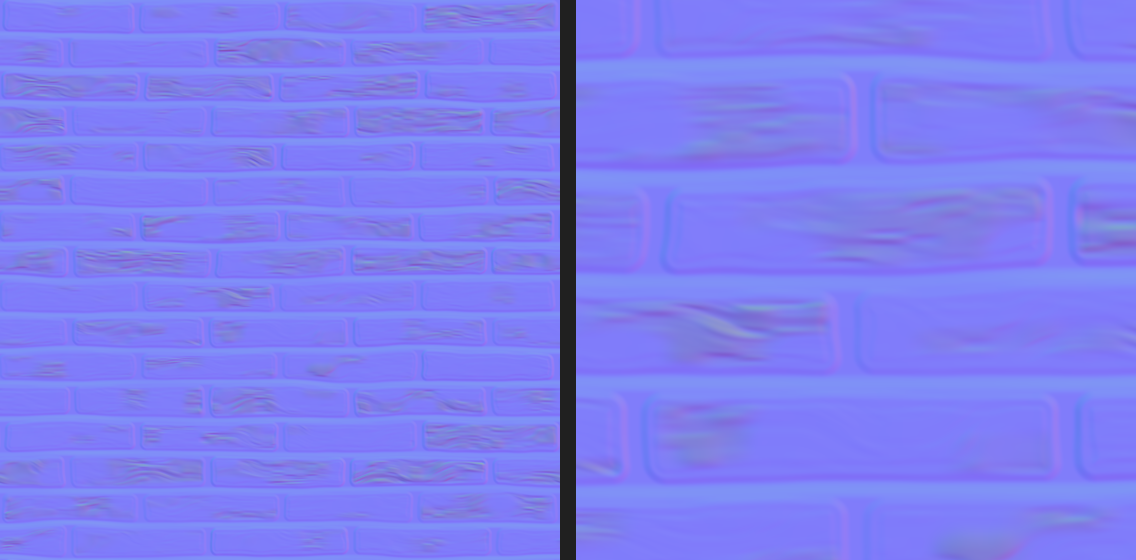
Left: the whole. Right: its middle third, enlarged.
Reproduce this texture map procedurally as a three.js fragment shader.

```glsl
// Tangent-space normal map of a worn brick wall in running bond.
varying vec2 vUv;

// Lengths and heights are in row units (one brick course = 1).
const float ROWS = 16.0;
const float COLUMNS = 4.0;
const float BRICK_LENGTH = ROWS / COLUMNS;
const float JOINT_JITTER = 0.05;     // fraction of a brick length
const float COURSE_WOBBLE = 0.13;
const float JOINT_HALF = 0.06;
const float FACE_CENTER = 0.53;
const float FACE_HALF = 0.43;
const float CORNER = 0.2;
const float BEVEL_DEPTH = 0.0075;
const float SHOULDER_DEPTH = 0.0022;
const float TILT = 0.021;            // each face leans, stepping back at the joint
const float STEP_HALF = 0.1;
const float GRAIN_DEPTH = 0.019;
const float FINE_DEPTH = 0.0016;
const float SIDE_GAIN = 1.45;
const float SAMPLE_STEP = 0.02;
const float FLAT_BLUE = 0.982;
const float SLOPE_LOSS = 0.9;
const float WEAR_LOSS = 0.15;
const vec2 UNBOUNDED = vec2(1024.0);

float hash(vec2 p) {
  vec3 q = fract(vec3(p.xyx) * 0.1031);
  q += dot(q, q.yzx + 33.33);
  return fract((q.x + q.y) * q.z);
}

// Value noise that repeats after a whole number of cells.
float noise(vec2 p, vec2 period) {
  vec2 i = floor(p);
  vec2 f = p - i;
  f = f * f * f * (f * (f * 6.0 - 15.0) + 10.0);
  vec2 a = mod(i, period);
  vec2 b = mod(i + 1.0, period);
  return mix(mix(hash(a), hash(vec2(b.x, a.y)), f.x),
             mix(hash(vec2(a.x, b.y)), hash(b), f.x), f.y);
}

// Horizontal position of a vertical joint, in brick lengths.
float jointAt(float index, float row) {
  vec2 id = vec2(mod(index, COLUMNS), row);
  return index + JOINT_JITTER * (hash(id + 71.0) - 0.5);
}

float roundedBox(vec2 p, vec2 halfSize, float radius) {
  vec2 q = abs(p) - halfSize + radius;
  return length(max(q, 0.0)) + min(max(q.x, q.y), 0.0) - radius;
}

// Returns height and wear at a point of the wall.
vec2 wall(vec2 p) {
  float drift = noise(p * vec2(0.5, 1.0), vec2(ROWS * 0.5, ROWS));
  float sway = noise(p + 7.3, vec2(ROWS));
  vec2 w = p + vec2(0.12 * (sway - 0.5), COURSE_WOBBLE * (drift - 0.5));

  // Brick cell between two uneven joints; alternate rows shift by half.
  float row = mod(floor(w.y), ROWS);
  float u = w.x / BRICK_LENGTH + 0.5 * mod(row + 1.0, 2.0);
  float column = floor(u);
  if (u < jointAt(column, row)) column -= 1.0;
  else if (u > jointAt(column + 1.0, row)) column += 1.0;
  float left = jointAt(column, row);
  float right = jointAt(column + 1.0, row);
  vec2 id = vec2(mod(column, COLUMNS), row);
  float roughness = hash(id + 13.0);
  float depth = mix(0.65, 1.25, hash(id + 37.0));

  // Rounded face with an uneven outline.
  vec2 q = vec2((u - 0.5 * (left + right)) * BRICK_LENGTH, fract(w.y) - FACE_CENTER);
  vec2 halfSize = vec2(0.5 * (right - left) * BRICK_LENGTH - JOINT_HALF, FACE_HALF);
  vec2 seed = 60.0 * vec2(hash(id + 5.0), hash(id + 91.0));
  float chip = noise(q * vec2(2.0, 3.0) + seed, UNBOUNDED);
  float d = roundedBox(q, halfSize, CORNER) + 0.035 * chip;
  float bevel = 1.0 - smoothstep(-0.07, 0.03, d);
  float shoulder = 1.0 - smoothstep(-0.19, -0.11, d + 0.06 * (chip - 0.5));
  float height = depth * (BEVEL_DEPTH * bevel + SHOULDER_DEPTH * shoulder);

  // Leaning courses give a broad step along each bed joint.
  float s = w.y - 0.03;
  s -= floor(s + 0.5);
  float lean = mix(0.7, 1.3, noise(p * 0.5 + 3.7, vec2(ROWS * 0.5)));
  height += TILT * lean * (s - smoothstep(-STEP_HALF, STEP_HALF, s));

  // Patchy streaks follow the brick length and bend slightly.
  vec2 g = q + seed;
  float bend = noise(g * vec2(0.9, 1.6) + 20.0, UNBOUNDED);
  float patchNoise = noise(g * vec2(1.1, 2.6) + 40.0, UNBOUNDED);
  float inside = smoothstep(0.03, 0.16, -d);
  float wear = inside * smoothstep(0.42, 0.95, patchNoise + 0.65 * (roughness - 0.4));
  vec2 streak = vec2(g.x * 1.5, g.y * 6.0 + 2.4 * bend);
  float coarse = noise(streak, UNBOUNDED);
  float fine = noise(streak * vec2(2.1, 2.2) + 9.0, UNBOUNDED);
  height += GRAIN_DEPTH * wear * (coarse + 0.5 * fine - 0.75);
  height += FINE_DEPTH * inside * (fine + coarse - 1.0);
  return vec2(height, wear * mix(0.35, 1.0, fine));
}

void main() {
  vec2 p = vUv * ROWS;
  vec2 e = vec2(SAMPLE_STEP, 0.0);
  vec2 slope = vec2(wall(p - e.xy).x - wall(p + e.xy).x,
                    wall(p - e.yx).x - wall(p + e.yx).x) / (2.0 * SAMPLE_STEP);
  slope.x *= SIDE_GAIN;

  // Steep and worn parts lose blue as fine relief averages out.
  vec3 normal = normalize(vec3(slope, 1.0));
  float loss = SLOPE_LOSS * dot(slope, slope) + WEAR_LOSS * wall(p).y;
  float blue = max(FLAT_BLUE - loss, 0.7);
  gl_FragColor = vec4(0.5 + 0.5 * normal.xy, blue, 1.0);
}
```
